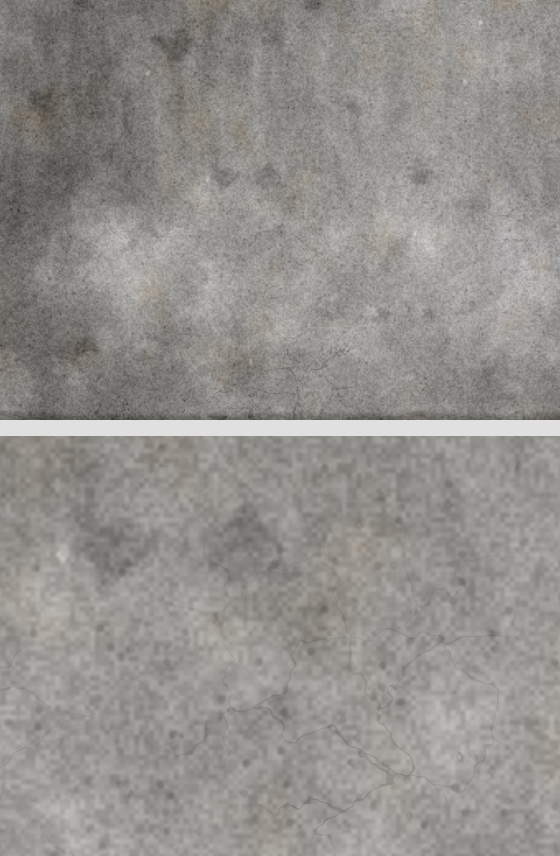
Top: the whole. Bottom: its middle third, enlarged.
A WebGL 1 fragment shader for this texture:

```glsl
precision highp float;
// A weathered grey concrete wall: broad soft stains, ragged pale plaster,
// vertical damp streaks, hairline cracks and a fine sandy grain.
// Tone is summed from layered noise and cellular noise, then tinted warm grey.
uniform vec2 u_resolution;

float hash(vec2 p) {
  vec3 q = fract(p.xyx * 0.1031);
  q += dot(q, q.yzx + 33.33);
  return fract((q.x + q.y) * q.z);
}

float noise(vec2 p) {
  vec2 cell = floor(p);
  vec2 f = fract(p);
  f = f * f * (3.0 - 2.0 * f);
  float low = mix(hash(cell), hash(cell + vec2(1.0, 0.0)), f.x);
  float high = mix(hash(cell + vec2(0.0, 1.0)), hash(cell + 1.0), f.x);
  return mix(low, high, f.y);
}

// Five octaves, centred on zero.
float layers(vec2 p) {
  float sum = 0.0;
  float weight = 0.5;
  for (int i = 0; i < 5; i++) {
    sum += weight * (noise(p) - 0.5);
    p = p * 2.03 + vec2(17.1, 31.7);
    weight *= 0.53;
  }
  return sum;
}

// Cellular noise: distance to nearest point, gap to the second, cell id.
vec3 cellular(vec2 p) {
  vec2 base = floor(p);
  vec3 result = vec3(8.0, 8.0, 0.0);
  for (int y = -1; y <= 1; y++) {
    for (int x = -1; x <= 1; x++) {
      vec2 cell = base + vec2(float(x), float(y));
      vec2 point = cell + vec2(hash(cell), hash(cell + 57.3));
      float d = distance(p, point);
      if (d < result.x) {
        result = vec3(d, result.x, hash(cell + 91.7));
      } else {
        result.y = min(result.y, d);
      }
    }
  }
  return vec3(result.x, result.y - result.x, result.z);
}

float blob(vec2 p, vec2 centre, vec2 radius) {
  vec2 d = (p - centre) / radius;
  return exp(-dot(d, d));
}

// Round marks in a share of the cells.
float specks(vec2 p, float radius, float share, float soft) {
  vec3 c = cellular(p);
  return step(1.0 - share, c.z) * (1.0 - smoothstep(radius - soft, radius + soft, c.x));
}

// Thin lines along cell borders, bent by noise.
float cracks(vec2 p, float scale, float pixel) {
  vec2 bend = vec2(layers(p * 13.0), layers(p * 13.0 + 40.0));
  float gap = cellular((p + 0.11 * bend) * scale).y / scale;
  return 1.0 - smoothstep(0.0008, 0.0018 + 1.2 * pixel, gap);
}

// Broad light and shade of the wall.
float stains(vec2 p) {
  float dark = 0.12 * blob(p, vec2(0.20, 0.92), vec2(0.28, 0.35))
    + 0.11 * blob(p, vec2(0.09, 0.42), vec2(0.13, 0.40))
    + 0.10 * blob(p, vec2(0.30, 0.02), vec2(0.35, 0.14))
    + 0.07 * blob(p, vec2(0.50, 0.78), vec2(0.15, 0.15))
    + 0.05 * blob(p, vec2(1.15, 0.02), vec2(0.35, 0.12));
  float pale = 0.08 * blob(p, vec2(0.36, 0.36), vec2(0.15, 0.17))
    + 0.08 * blob(p, vec2(1.20, 0.33), vec2(0.24, 0.22))
    + 0.04 * blob(p, vec2(0.75, 0.33), vec2(0.35, 0.20))
    + 0.03 * blob(p, vec2(0.95, 0.70), vec2(0.40, 0.35));
  return pale - dark;
}

void main() {
  float pixel = 1.0 / u_resolution.y;
  vec2 p = gl_FragCoord.xy * pixel;
  vec2 warp = vec2(layers(p * 5.0), layers(p * 5.0 + 23.0));
  float lower = 1.0 - smoothstep(0.30, 0.70, p.y);
  float upperLeft = smoothstep(0.35, 0.8, p.y) * (1.0 - smoothstep(0.4, 1.1, p.x));

  // Stains, blotches and streaks
  float tone = 0.553 + stains(p + 0.25 * warp);
  tone += 0.21 * layers(p * vec2(4.2, 3.0) + 0.8 * warp + 6.0);
  tone += 0.13 * layers(p * vec2(16.0, 12.0) + 11.0);
  tone += mix(0.06, 0.15, upperLeft) * layers(p * vec2(26.0, 4.0) + warp + 3.0);

  // Peeled pale plaster and dark smudges
  float peel = smoothstep(0.04, 0.13, layers(p * vec2(8.0, 9.0) + 51.0));
  tone += mix(0.025, 0.05, lower) * (peel - 0.25);
  tone -= 0.09 * smoothstep(0.19, 0.32, layers(p * vec2(9.0, 12.0) + 77.0));

  // Cracks, pits, chips and grain
  float crackZone = smoothstep(-0.02, 0.14, layers(p * 4.0 + 63.0)) * mix(0.12, 1.0, lower);
  tone -= 0.08 * crackZone * cracks(p, 13.0, pixel);
  tone -= 0.07 * specks(p * 75.0, 0.24, 0.14, 0.13);
  tone += 0.13 * specks((p + 0.03 * warp) * vec2(13.0, 9.0), 0.06, 0.05, 0.03);
  tone += 0.11 * (noise(p * 255.0) - 0.5) + 0.06 * (noise(p * 110.0 + 9.0) - 0.5);
  tone -= 0.12 * (1.0 - smoothstep(0.004, 0.024, p.y + 0.02 * warp.x));

  // Warm grey tint with faint rust and a cool pale side
  float rust = smoothstep(0.08, 0.28, layers(p * vec2(11.0, 7.0) + 35.0));
  float cool = blob(p, vec2(1.25, 0.35), vec2(0.16, 0.25));
  vec3 colour = tone + vec3(0.008, 0.0, -0.015);
  colour += rust * vec3(0.012, -0.003, -0.022) + cool * vec3(0.0, 0.0, 0.016);
  gl_FragColor = vec4(clamp(colour, 0.0, 1.0), 1.0);
}
```
